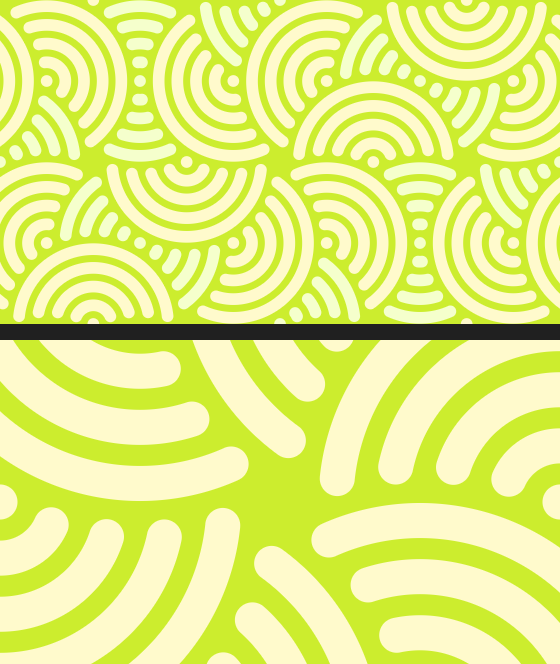
Top, the full canvas; bottom, a detail of the centre.
Write a WebGL 2 fragment shader that draws this pattern.

```glsl
#version 300 es
precision highp float;
// Seamless six-fold weave of concentric round-capped arcs, cream and mint on lime.

uniform vec2 u_resolution;
out vec4 outColor;

const float PI = 3.14159265;
const float SIXTH_TURN = PI / 3.0;
const float ROW = 0.8660254;               // height of a unit triangle
const vec2 TILE = vec2(6.0, 4.0 * ROW);    // one repeat, in triangle sides

const int RINGS = 4;
const float RING_STEP = 0.2;
const float HALF_WIDTH = 0.0625;
const float END_TRIM = PI / 30.0;          // extra trim per ring towards the centre

const vec3 LIME = vec3(0.80, 0.93, 0.18);
const vec3 CREAM = vec3(1.00, 0.98, 0.80);
const vec3 MINT = vec3(0.96, 1.00, 0.80);

vec2 rotate(vec2 p, float angle) {
    float c = cos(angle), s = sin(angle);
    return vec2(c * p.x - s * p.y, s * p.x + c * p.y);
}

float dotDistance(vec2 p, float radius) {
    return length(p) - radius;
}

// Round-capped arc opening upwards, spanning halfAngle to each side.
float arcDistance(vec2 p, float radius, float halfAngle, float halfWidth) {
    p.x = abs(p.x);
    vec2 cap = radius * vec2(sin(halfAngle), cos(halfAngle));
    bool within = atan(p.x, p.y) < halfAngle;
    return (within ? abs(length(p) - radius) : length(p - cap)) - halfWidth;
}

// Central dot with rings whose ends draw in towards the centre.
float fanDistance(vec2 p, float halfAngle) {
    float d = dotDistance(p, HALF_WIDTH);
    for (int i = 1; i <= RINGS; i++) {
        float trim = END_TRIM * float(RINGS + 1 - i);
        d = min(d, arcDistance(p, RING_STEP * float(i), halfAngle - trim, HALF_WIDTH));
    }
    return d;
}

// Offset from the nearest pivot of the centred rectangular lattice.
vec2 hexCell(vec2 p, vec2 tile) {
    vec2 a = p - tile * floor(p / tile + 0.5);
    vec2 b = p - tile * (floor(p / tile) + 0.5);
    return dot(a, a) < dot(b, b) ? a : b;
}

// Turn any direction into the first sixth of the circle.
vec2 foldSector(vec2 p) {
    float angle = atan(p.y, p.x + 1e-6);
    return rotate(p, -floor(angle / SIXTH_TURN) * SIXTH_TURN);
}

float coverage(float d, float pixel) {
    return clamp(0.5 - d / pixel, 0.0, 1.0);
}

void main() {
    vec2 p = gl_FragCoord.xy / u_resolution * TILE;
    float pixel = TILE.x / u_resolution.x;
    vec2 q = foldSector(hexCell(p, TILE));

    // Half-circle fan, plus the dot shared with the next sector
    float halfFan = fanDistance(q - vec2(1.0, 0.0), PI / 2.0);
    halfFan = min(halfFan, dotDistance(q - vec2(0.5, ROW), HALF_WIDTH));

    // Narrow fan filling the outer corner
    vec2 corner = rotate(q - vec2(1.5, ROW), -SIXTH_TURN);
    float narrowFan = fanDistance(corner, PI / 6.0);

    vec3 color = mix(LIME, CREAM, coverage(halfFan, pixel));
    color = mix(color, MINT, coverage(narrowFan, pixel));
    outColor = vec4(color, 1.0);
}
```
